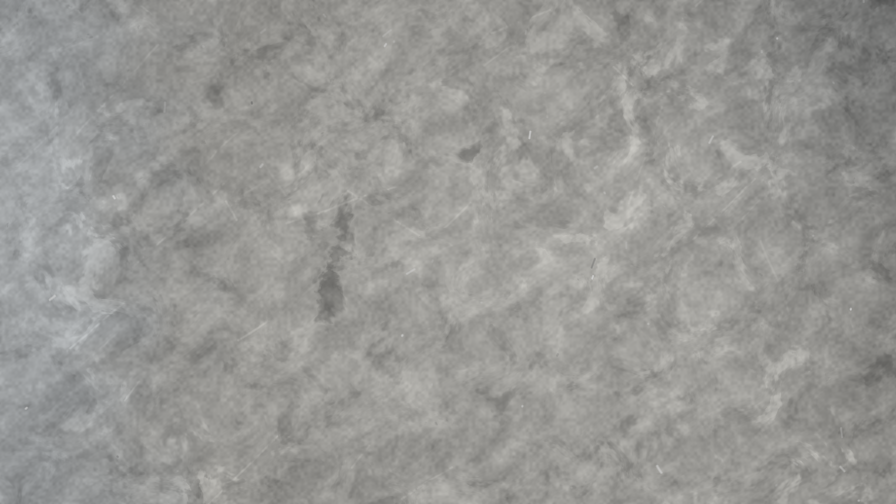
Write a Shadertoy shader that draws this texture.

```glsl
// Worn concrete floor: grey fine-grained mottling, cool on the left and darker
// at the right edge, with brushed diagonal streaks, small ragged pale flakes, a
// broken dark stain, faint scratches, and bright chips scattered by hashing.

#define BASE_TONE 0.588
#define MOTTLE 0.11
#define BRUSHING 0.10
#define ROUGHNESS 0.13
#define GRAIN 0.062
#define FLAKES 0.085
#define STAIN 0.13
#define SCRATCH_COUNT 70
#define CHIP_COUNT 44
#define SCRATCH_ANGLE 0.6
#define WARM_TINT vec3(1.010, 1.003, 0.976)
#define COOL_TINT vec3(0.985, 1.004, 1.014)

float hash(vec2 p) {
    vec3 q = fract(p.xyx * 0.1031);
    q += dot(q, q.yzx + 33.33);
    return fract((q.x + q.y) * q.z);
}

vec2 hash2(float n) {
    return vec2(hash(vec2(n, 7.0)), hash(vec2(n, 61.0)));
}

float noise(vec2 p) {
    vec2 i = floor(p), f = fract(p);
    f = f * f * (3.0 - 2.0 * f);
    return mix(mix(hash(i), hash(i + vec2(1, 0)), f.x),
               mix(hash(i + vec2(0, 1)), hash(i + vec2(1, 1)), f.x), f.y);
}

mat2 rotation(float a) {
    float c = cos(a), s = sin(a);
    return mat2(c, -s, s, c);
}

float fbm(vec2 p) {
    float sum = 0.0, amp = 0.5;
    mat2 turn = 2.0 * rotation(0.65);
    for (int i = 0; i < 4; i++) {
        sum += amp * noise(p);
        p = turn * p + 19.7;
        amp *= 0.62;
    }
    return sum / 1.121;
}

// Soft elliptical falloff used to lay out light and wear
float blob(vec2 p, vec2 center, vec2 radius) {
    vec2 q = (p - center) / radius;
    return exp(-dot(q, q));
}

float segment(vec2 p, vec2 center, float angle, float halfLength) {
    vec2 dir = vec2(cos(angle), sin(angle));
    vec2 q = p - center;
    return length(q - dir * clamp(dot(q, dir), -halfLength, halfLength));
}

// Uneven daylight across the floor
float lighting(vec2 p) {
    float l = 0.045 * blob(p, vec2(0.08, 0.62), vec2(0.17, 0.40));
    l -= 0.035 * blob(p, vec2(0.32, 0.50), vec2(0.14, 0.32));
    l += 0.034 * blob(p, vec2(1.10, 0.42), vec2(0.50, 0.45));
    l -= 0.110 * blob(p, vec2(1.85, 1.00), vec2(0.32, 0.50));
    l -= 0.070 * blob(p, vec2(1.80, 0.25), vec2(0.17, 0.28));
    l -= 0.030 * blob(p, vec2(0.20, 0.00), vec2(0.35, 0.20));
    return l - 0.030 * smoothstep(0.75, 1.0, p.y);
}

// Where the surface is worn pale
float wear(vec2 p) {
    return 0.25 + 0.7 * blob(p, vec2(0.18, 0.60), vec2(0.08, 0.38))
         + 0.6 * blob(p, vec2(1.30, 0.70), vec2(0.35, 0.28))
         + 1.0 * blob(p, vec2(1.65, 0.14), vec2(0.18, 0.18))
         + 0.7 * blob(p, vec2(0.42, 0.08), vec2(0.12, 0.14));
}

void mainImage(out vec4 fragColor, in vec2 fragCoord) {
    vec2 p = fragCoord / iResolution.y;
    float px = 1.0 / iResolution.y;
    vec2 warp = vec2(noise(p * 14.0), noise(p * 14.0 + 40.0)) - 0.5;
    float rough = fbm(p * 28.0 + warp + 5.0);

    // Mottling, brushed streaks and fine grain
    vec2 along = rotation(SCRATCH_ANGLE) * (p + 0.02 * warp);
    float tone = BASE_TONE + lighting(p);
    tone += MOTTLE * 0.5 * (fbm(p * 4.0 + warp * 0.4) - 0.5);
    tone += MOTTLE * (fbm(p * 13.0 + warp + 13.0) - 0.5);
    tone += BRUSHING * (fbm(along * vec2(9.0, 40.0)) - 0.5);
    tone += ROUGHNESS * (rough - 0.5) + GRAIN * (noise(p * 150.0) - 0.5);

    // Small ragged pale flakes and darker worn pits
    float patches = fbm(p * 15.0 + warp * 1.5 + 31.0) + 0.7 * (rough - 0.5);
    tone += FLAKES * wear(p) * smoothstep(0.56, 0.74, patches);
    float pits = fbm(p * 19.0 + warp + 71.0) - 0.6 * (rough - 0.5);
    tone -= 0.045 * smoothstep(0.62, 0.80, pits);

    // Broken vertical stain with a slanted smudge to its right
    float stain = blob(p, vec2(0.655, 0.42), vec2(0.032, 0.085))
                + 0.85 * blob(p, vec2(0.680, 0.56), vec2(0.030, 0.055))
                + 0.75 * blob(along, rotation(SCRATCH_ANGLE) * vec2(0.925, 0.695), vec2(0.045, 0.016));
    tone -= STAIN * smoothstep(0.42, 0.75, stain + 1.5 * (rough - 0.5));

    // Faint pale round spots
    for (int i = 0; i < 4; i++) {
        vec2 center = vec2(0.58, 0.61) + 0.14 * (hash2(float(i) + 3.0) - 0.5);
        float d = length(p - center + 0.012 * warp);
        tone += 0.06 * (1.0 - smoothstep(0.008, 0.020, d));
    }

    // Scratches, mostly along the brushing direction
    for (int i = 0; i < SCRATCH_COUNT; i++) {
        float n = float(i) + 100.0;
        vec2 center = hash2(n) * vec2(1.78, 1.0);
        vec2 r = hash2(n + 200.0), s = hash2(n + 400.0);
        float angle = SCRATCH_ANGLE + (r.x - 0.5) * (s.x > 0.75 ? 4.0 : 0.6);
        float d = segment(p + 0.006 * warp, center, angle, mix(0.02, 0.13, r.y * r.y));
        float line = 1.0 - smoothstep(0.0, 0.0020 + px, d);
        tone += line * mix(0.015, 0.065, s.y * s.y) * smoothstep(0.35, 0.60, rough);
    }

    // Cool light at the left, warm grey elsewhere
    float cool = 1.0 - smoothstep(0.08, 0.48, p.x + 0.15 * warp.x);
    cool = max(cool, 0.5 * blob(p, vec2(1.8, 1.0), vec2(0.35, 0.4)));
    vec3 color = tone * mix(WARM_TINT, COOL_TINT, cool);

    // Bright chips with a few dark specks
    for (int i = 0; i < CHIP_COUNT; i++) {
        float n = float(i) + 700.0;
        vec2 center = hash2(n) * vec2(1.78, 1.0);
        vec2 r = hash2(n + 200.0), s = hash2(n + 400.0);
        float d = segment(p + 0.015 * warp, center, 0.4 + r.x * 2.2, 0.010 * r.y * r.y);
        float chip = 1.0 - smoothstep(0.0, 0.002 + px, d);
        vec3 fleck = vec3(s.x < 0.25 ? 0.37 : 0.83);
        color = mix(color, fleck, chip * mix(0.2, 0.85, s.y * s.y));
    }

    fragColor = vec4(clamp(color, 0.0, 1.0), 1.0);
}
```
